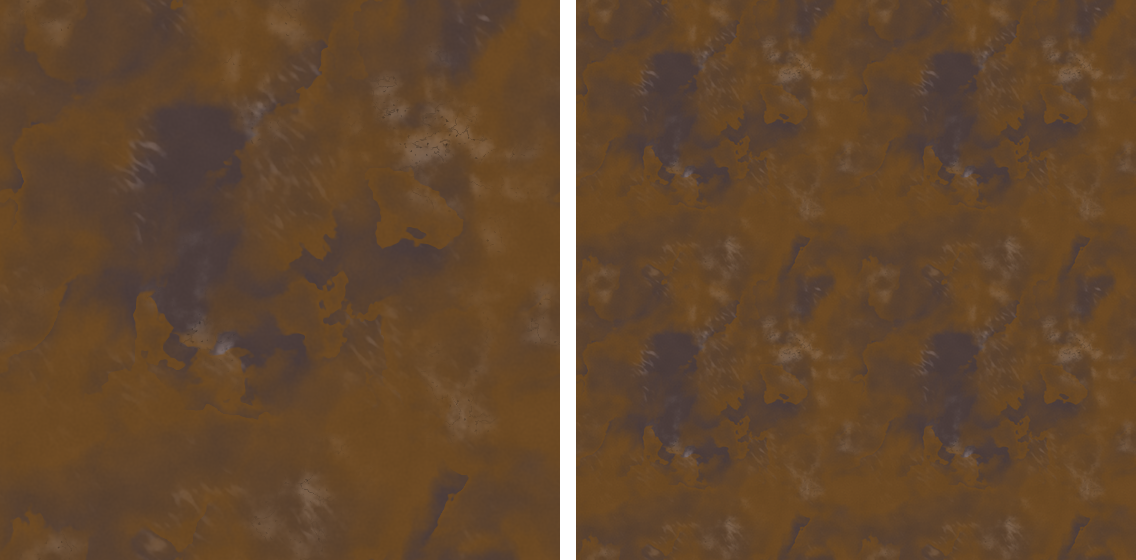
Left: one tile. Right: repeated 2 by 2.
Give the GLSL for this texture, as a Shadertoy shader.

```glsl
vec2 hashGradient(ivec2 cell, ivec2 period, int seed) {
    ivec2 wrapped = ((cell % period) + period) % period;
    uvec3 v = uvec3(wrapped, seed) * 1664525u + 1013904223u;
    v.x += v.y * v.z; v.y += v.z * v.x; v.z += v.x * v.y;
    v ^= v >> 16u;
    v.x += v.y * v.z; v.y += v.z * v.x;
    return vec2((v.xy >> 8u) & 65535u) / 32767.5 - 1.0;
}

// Gradient noise that wraps after a whole number of cells
float noise(vec2 uv, ivec2 period, int seed) {
    vec2 p = uv * vec2(period), base = floor(p), f = p - base;
    ivec2 cell = ivec2(base);
    vec2 w = f * f * f * (f * (f * 6.0 - 15.0) + 10.0);
    float value = 0.0;
    for (int i = 0; i < 4; i++) {
        ivec2 offset = ivec2(i & 1, i >> 1);
        vec2 o = vec2(offset), weight = mix(1.0 - w, w, o);
        value += weight.x * weight.y * dot(hashGradient(cell + offset, period, seed), f - o);
    }
    return value;
}

float fbm(vec2 uv, int period, int seed) {
    float sum = 0.0, amplitude = 1.0;
    for (int i = 0; i < 6; i++) {
        sum += amplitude * noise(uv, ivec2(period), seed + i);
        amplitude *= 0.5;
        period *= 2;
    }
    return sum;
}

// Dried stain: crisp or blurred border, bright tide line, faded middle
float addStain(float rust, vec2 uv, int seed) {
    float depth = fbm(uv, 3, seed) - 0.05;
    float crisp = smoothstep(-0.1, 0.15, noise(uv, ivec2(4), seed + 9));
    float width = mix(0.16, 0.012, crisp);
    float inside = smoothstep(-width, width, depth);
    float inward = max(depth, 0.0);
    float tide = 0.42 * exp(-inward * 6.0) + 0.25 * crisp * exp(-inward * 35.0);
    rust -= 0.25 * crisp * (1.0 - inside) * exp(min(depth, 0.0) * 8.0);
    return mix(rust, 0.48 + tide, inside * (0.5 + 0.3 * crisp));
}

void mainImage(out vec4 fragColor, in vec2 fragCoord) {
    vec2 uv = fragCoord / iResolution.xy;
    vec2 warp = vec2(fbm(uv, 4, 11), fbm(uv, 4, 23));
    vec2 warped = uv + 0.05 * warp;
    float grain = fbm(uv, 14, 113);

    // Rust cover with bare grey pools
    float rust = 0.8 + 1.0 * fbm(warped, 3, 31);
    rust = addStain(rust, warped, 61);
    float pool = smoothstep(0.1, 0.34, fbm(warped, 2, 47));
    rust *= 1.0 - 0.75 * pool;
    rust = addStain(rust, warped, 83);
    rust = 0.73 + 1.5 * (rust - 0.67) + 0.16 * grain;
    rust = clamp(rust, 0.0, 1.0);
    vec3 color = mix(vec3(0.298, 0.237, 0.228), vec3(0.418, 0.282, 0.135), rust);

    // Pale worn patches with fine cracks and pits
    float worn = smoothstep(0.08, 0.42, fbm(warped, 3, 127));
    worn *= smoothstep(-0.25, 0.4, grain);
    vec3 pale = mix(vec3(0.44, 0.39, 0.38), vec3(0.50, 0.38, 0.27), rust);
    color = mix(color, pale, 0.85 * worn);
    float crack = 1.0 - smoothstep(0.0, 0.03, abs(fbm(warped, 10, 139)));
    float pit = smoothstep(0.25, 0.5, noise(uv, ivec2(150), 151));
    color *= 1.0 - worn * (0.22 * crack + 0.4 * pit);

    // Short diagonal scuffs, strongest on bare metal
    vec2 diagonal = vec2(uv.x + uv.y, uv.x - uv.y);
    float streak = noise(diagonal + 0.03 * warp, ivec2(56, 22), 163);
    float scuff = smoothstep(0.0, 0.45, streak + 0.4 * grain);
    scuff *= smoothstep(0.02, 0.35, fbm(uv, 5, 173));
    color += vec3(0.13, 0.13, 0.14) * scuff * (1.0 - 0.9 * rust);

    // Faint surface grain
    color *= 1.0 + 0.05 * grain + 0.04 * noise(uv, ivec2(170), 181);
    fragColor = vec4(color, 1.0);
}
```
